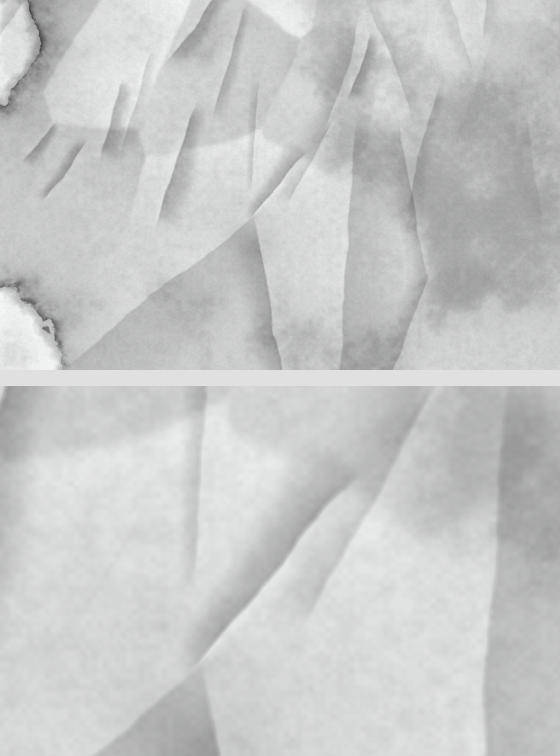
Top: the whole. Bottom: its middle third, enlarged.
Reproduce this texture procedurally as a WebGL 2 fragment shader.

```glsl
#version 300 es
precision highp float;
uniform vec2 u_resolution;
out vec4 fragColor;

float hash(vec2 p) {
    return fract(sin(dot(p, vec2(127.1, 311.7))) * 43758.5453);
}

vec2 hash2(vec2 p) {
    return vec2(hash(p), hash(p + 37.3));
}

float noise(vec2 p) {
    vec2 cell = floor(p), f = fract(p);
    f = f * f * (3.0 - 2.0 * f);
    return mix(mix(hash(cell), hash(cell + vec2(1, 0)), f.x),
               mix(hash(cell + vec2(0, 1)), hash(cell + vec2(1, 1)), f.x), f.y);
}

float fbm(vec2 p) {
    float sum = 0.0, amp = 0.516;
    for (int i = 0; i < 5; i++) {
        sum += amp * noise(p);
        p = mat2(1.6, 1.2, -1.2, 1.6) * p + 5.7;
        amp *= 0.5;
    }
    return sum;
}

// Crease from a to b: shaded facet on its left, thin highlight on its right
float fold(vec2 p, vec2 a, vec2 b, float width) {
    float len = length(b - a);
    vec2 dir = (b - a) / len, q = p - a;
    float along = dot(q, dir) / len;
    float side = dir.x * q.y - dir.y * q.x;
    float w = width * mix(0.5, 1.0, clamp(along, 0.0, 1.0));
    float ends = smoothstep(-0.05, 0.15, along) * (1.0 - smoothstep(0.8, 1.05, along));
    float facet = 0.6 * (1.0 - smoothstep(0.3 * w, w, side)) + 0.4 * exp(-max(side, 0.0) / (0.3 * w));
    float lit = 0.3 * exp(min(side, 0.0) / (0.25 * w));
    float line = 0.3 * exp(-abs(side) / 0.0025);
    return ends * (mix(-lit, facet, smoothstep(-0.003, 0.004, side)) + line);
}

// Flat tilted planes, blended narrowly where they meet
float facets(vec2 p) {
    vec2 cell = floor(p);
    float sum = 0.0, total = 0.0;
    for (int y = -1; y <= 1; y++)
    for (int x = -1; x <= 1; x++) {
        vec2 id = cell + vec2(x, y);
        vec2 d = p - id - 0.15 - 0.7 * hash2(id);
        float weight = exp(-55.0 * dot(d, d));
        sum += weight * (hash(id + 9.1) - 0.5 + dot(d, hash2(id + 4.6) - 0.5));
        total += weight;
    }
    return sum / total;
}

// Dried water mark: pale pool, ragged dark rim, faint outer wash
float stain(vec2 p, vec2 center, vec2 radius) {
    float d = (length((p - center) / radius) - 1.0) * radius.x;
    d += 0.06 * (fbm(p * 20.0) - 0.5);
    float outside = max(d, 0.0);
    float speckle = smoothstep(0.25, 0.65, fbm(p * 55.0));
    float rim = smoothstep(-0.002, 0.004, d) * exp(-outside / 0.016) * mix(0.25, 1.0, speckle);
    float pool = 1.0 - smoothstep(-0.03, 0.0, d);
    return 0.15 * pool - 0.42 * rim - 0.06 * exp(-outside / 0.07) * (1.0 - pool);
}

void main() {
    vec2 p = gl_FragCoord.xy / u_resolution.y;
    vec2 q = p + 0.045 * (vec2(fbm(p * 5.0), fbm(p * 5.0 + 31.0)) - 0.5);

    // Broad light, strongest at the top middle
    float tone = 0.825 + 0.09 * exp(-7.0 * dot(p - vec2(0.75, 0.85), p - vec2(0.75, 0.85)));
    tone += 0.09 * (fbm(p * 1.8 + 3.0) - 0.5);
    tone += mix(0.035, 0.15, smoothstep(0.4, 0.75, p.y)) * (1.0 - 0.6 * smoothstep(1.0, 1.3, p.x))
          * facets(mat2(4.0, 0.4, -1.2, 2.6) * q);

    // Large panels
    tone -= 0.09 * fold(q, vec2(0.72, 0.44), vec2(0.16, 0.0), 0.34);
    tone -= 0.15 * fold(q, vec2(0.78, -0.12), vec2(0.69, 0.43), 0.12);
    tone -= 0.20 * fold(q, vec2(0.68, 0.41), vec2(0.83, 0.58), 0.07);
    tone -= 0.11 * fold(q, vec2(0.96, 0.67), vec2(0.91, -0.15), 0.27);
    tone -= 0.10 * fold(q, vec2(1.17, 0.22), vec2(1.07, 0.68), 0.08);
    tone -= 0.11 * fold(q, vec2(1.0, -0.12), vec2(1.18, 0.28), 0.07);

    // Small creases, leaning right at the left edge and upright further on
    for (int i = 0; i < 17; i++) {
        float n = float(i);
        vec2 r = hash2(vec2(n, 2.3)), s = hash2(vec2(n, 8.9));
        vec2 mid = vec2((n + r.x) * 0.085, mix(0.5, 1.0, r.y));
        float angle = mix(0.75, 1.9, mid.x / 1.5) + 0.7 * (s.x - 0.5);
        vec2 arm = vec2(cos(angle), sin(angle)) * mix(0.06, 0.18, s.y);
        arm *= hash(vec2(n, 5.2)) < 0.5 ? -1.0 : 1.0;
        float depth = mix(0.08, 0.2, hash(vec2(n, 6.4))) * (1.0 - 0.5 * smoothstep(1.0, 1.4, mid.x));
        tone -= depth * fold(q, mid - arm, mid + arm, mix(0.03, 0.1, r.x));
    }

    // Grey clouds with a powdery edge
    float powder = fbm(p * 60.0) - 0.5;
    float cloud = smoothstep(0.46, 0.8, fbm(p * 3.2 + 12.0) + 0.08 * smoothstep(0.9, 1.4, p.x) + 0.25 * powder);
    tone -= 0.17 * cloud;

    // Water marks on the left edge
    tone += stain(p, vec2(0.0, 0.89), vec2(0.1, 0.15));
    tone += stain(p, vec2(-0.02, 0.0), vec2(0.18, 0.23));

    // Paper grain
    tone += 0.07 * powder + 0.03 * (noise(p * 190.0) - 0.5);
    tone = clamp(tone, 0.08, 0.975);
    fragColor = vec4(tone * vec3(0.995, 1.0, 0.998), 1.0);
}
```
